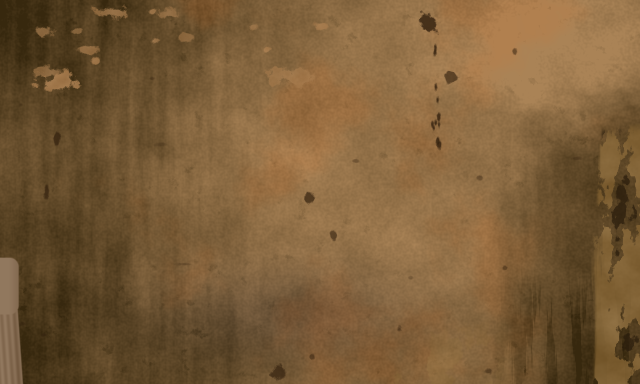
Reproduce this texture procedurally as a WebGL 2 fragment shader.

```glsl
#version 300 es
precision highp float;
// An aged ochre plaster wall: a broad uneven glow carries mottling, drips and grain,
// then flaked paint, dark pits, a damp peeling corner and a pale fluted post are laid over.
// All irregular shapes come from gradient noise and hashed scatter loops.
uniform vec2 u_resolution;
out vec4 fragColor;

vec2 hash2(vec2 p) {
  vec3 q = fract(p.xyx * vec3(0.1031, 0.1030, 0.0973));
  q += dot(q, q.yzx + 33.33);
  return fract((q.xx + q.yz) * q.zy);
}

float corner(vec2 cell, vec2 offset, vec2 f) {
  float angle = 6.2832 * hash2(cell + offset + 57.0).x;
  return dot(vec2(cos(angle), sin(angle)), f - offset);
}

float gradientNoise(vec2 p) {
  vec2 i = floor(p), f = fract(p);
  vec2 w = f * f * f * (f * (f * 6.0 - 15.0) + 10.0);
  return mix(mix(corner(i, vec2(0, 0), f), corner(i, vec2(1, 0), f), w.x),
             mix(corner(i, vec2(0, 1), f), corner(i, vec2(1, 1), f), w.x), w.y);
}

float fbm(vec2 p) {
  float sum = 0.0, amp = 0.5;
  for (int i = 0; i < 5; i++) {
    sum += amp * gradientNoise(p);
    p = mat2(1.6, 1.2, -1.2, 1.6) * p + 7.3;
    amp *= 0.53;
  }
  return sum;
}

// Ragged blob: 1 inside, 0 outside, with an edge roughened by noise
float blob(vec2 p, vec2 center, vec2 radius, float rough) {
  float d = length((p - center) / radius) - 1.0 + rough;
  float soft = 0.12 + 0.8 / (u_resolution.y * min(radius.x, radius.y));
  return 1.0 - smoothstep(-soft, soft, d);
}

void main() {
  vec2 uv = gl_FragCoord.xy / u_resolution;
  vec2 p = gl_FragCoord.xy / u_resolution.y;
  float cloud = fbm(p * 2.6 + 3.0);
  float mottle = fbm(p * vec2(7.0, 9.0) + 20.0);
  float ragged = fbm(p * 26.0 + 40.0);
  float streak = fbm(p * vec2(24.0, 2.2) + 11.0);

  // Broad light: dim left side and floor, bright upper right
  float tone = 0.14 + 0.74 * smoothstep(-0.08, 0.58, uv.x + 0.12 * cloud);
  tone -= 0.24 * smoothstep(0.72, 1.0, uv.y) * (1.0 - smoothstep(0.2, 0.55, uv.x));
  tone -= 0.24 * smoothstep(0.42, 0.0, uv.y);
  tone += 0.20 * exp(-dot((uv - vec2(0.88, 0.86)) * vec2(4.5, 6.0), (uv - vec2(0.88, 0.86)) * vec2(4.5, 6.0)));
  tone += 0.45 * cloud + 0.30 * mottle;
  tone += 0.45 * streak * (1.0 - smoothstep(0.2, 0.6, uv.x));

  // Damp shadow on the lower right, with hanging drips
  float damp = smoothstep(0.74, 0.91, uv.x + 0.18 * cloud + 0.05 * streak)
             * smoothstep(0.80, 0.56, uv.y + 0.15 * mottle - 0.25 * max(uv.x - 0.85, 0.0));
  tone -= 0.60 * damp;
  float drip = smoothstep(0.02, 0.10, streak) * smoothstep(0.76, 0.82, uv.x) * smoothstep(0.36, 0.24, uv.y + 0.5 * streak);
  tone -= 0.20 * drip;

  // Fine grain and dusty speckle
  tone += 0.11 * gradientNoise(p * 145.0) + 0.09 * gradientNoise(p * 70.0 + 9.0);
  tone -= 0.22 * smoothstep(0.12, 0.36, ragged) * smoothstep(-0.1, 0.2, mottle);

  vec3 color = mix(vec3(0.27, 0.20, 0.09), vec3(0.63, 0.485, 0.315), clamp(tone, -0.15, 1.1));

  // Rusty blush and cooler grey bloom
  float rust = smoothstep(0.0, 0.30, fbm(p * 3.4 + 61.0) + 0.12 - 0.5 * abs(uv.x - 0.68));
  color += vec3(0.028, -0.012, -0.028) * rust * (1.0 - damp);
  float bloom = exp(-dot((uv - vec2(0.45, 0.18)) * vec2(5.0, 8.0), (uv - vec2(0.45, 0.18)) * vec2(5.0, 8.0)));
  color += vec3(-0.025, -0.012, 0.018) * bloom;

  // Peeled ochre in the right strip and along the lower right edge
  float peelNoise = fbm(p * vec2(11.0, 5.5) + 83.0) + 0.25 * ragged;
  float strip = smoothstep(0.925, 0.937, uv.x + 0.03 * streak) * smoothstep(0.67, 0.63, uv.y + 0.1 * mottle);
  float foot = smoothstep(0.56, 0.64, uv.x) * smoothstep(0.82, 0.74, uv.x) * smoothstep(0.22, 0.04, uv.y);
  float peel = strip * smoothstep(-0.04, 0.01, peelNoise) + 0.6 * foot * smoothstep(0.02, 0.09, peelNoise);
  color = mix(color, vec3(0.55, 0.42, 0.23) + 0.16 * mottle, 0.8 * peel);
  color = mix(color, vec3(0.15, 0.10, 0.04), 0.7 * strip * smoothstep(0.14, 0.20, -peelNoise));

  // Pale flakes, mostly in the upper left
  for (int i = 0; i < 15; i++) {
    vec2 h = hash2(vec2(i, 4.0)), s = hash2(vec2(i, 19.0));
    vec2 center = vec2(0.06 + 0.80 * h.x, 0.77 + 0.22 * h.y);
    vec2 radius = mix(vec2(0.008, 0.006), vec2(0.065, 0.026), s.x * s.x * s.x);
    float flake = blob(p, center, radius, 2.6 * ragged + 1.2 * mottle);
    color = mix(color, vec3(0.66, 0.49, 0.31) + 0.12 * ragged, flake * (0.55 + 0.4 * s.y));
  }

  // Dark pits scattered over the wall, and a broken column of chips at the upper right
  for (int i = 0; i < 34; i++) {
    vec2 h = hash2(vec2(i, 31.0)), s = hash2(vec2(i, 47.0));
    bool column = i < 12;
    vec2 center = column ? vec2(1.125 + 0.02 * h.x, 0.62 + 0.33 * h.y) : h * vec2(1.6, 0.9);
    vec2 radius = column ? vec2(0.004, 0.009) : vec2(0.005, 0.004) + 0.014 * s * s * s;
    if (i == 0) { center = vec2(1.12, 0.94); radius = vec2(0.019, 0.022); }
    float pit = blob(p, center, radius, 2.2 * ragged);
    color = mix(color, vec3(0.19, 0.12, 0.05), pit * (column ? 0.8 : 0.25 + 0.45 * s.y));
  }

  // Pale fluted post at the lower left, with a rounded cap
  float px = 1.0 / u_resolution.y;
  float shaft = smoothstep(px, -px, p.x - 0.060 + 0.07 * p.y) * smoothstep(px, -px, p.y - 0.25);
  vec2 capOffset = abs(p - vec2(0.010, 0.255)) - vec2(0.015, 0.050);
  float cap = smoothstep(px, -px, length(max(capOffset, 0.0)) - 0.024);
  float flute = 0.5 + 0.5 * cos((p.x + 0.07 * p.y) * 380.0);
  vec3 postColor = vec3(0.57, 0.47, 0.37) - 0.07 * flute * (1.0 - cap) - 0.05 * smoothstep(0.02, 0.05, p.x);
  color = mix(color, postColor, max(shaft, cap));

  fragColor = vec4(clamp(color, 0.0, 1.0), 1.0);
}
```
